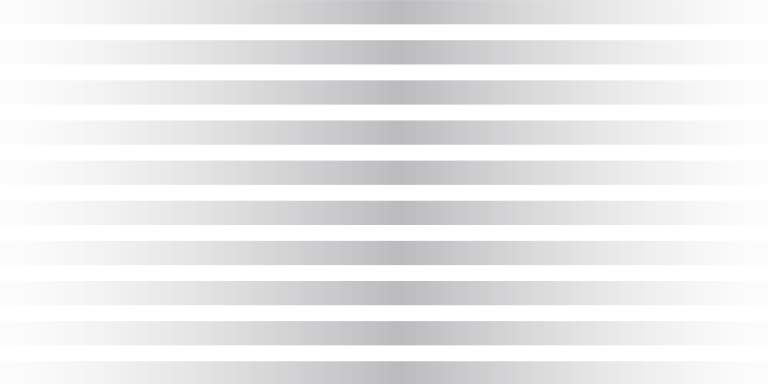
A Shadertoy shader for this pattern:

```glsl
// Ten horizontal grey bars on white, darkest near the middle and fading to both sides.

const float TAU = 6.2831853;

// Bar coverage, with y measured down from the top edge
float barMask(float y, float pixel) {
    float period = 0.1045;
    float fromCenter = abs(mod(y - 0.0318 + 0.5 * period, period) - 0.5 * period);
    return clamp((0.0316 - fromCenter) / pixel + 0.5, 0.0, 1.0);
}

// Soft staircase that gives the gradient its faint vertical bands
float softSteps(float x, float count) {
    return x - sin(TAU * count * x) / (TAU * count);
}

// Darkness across the width: 1 at the ridge, 0 at either side
float ridgeFade(float x) {
    float ridge = 0.521;
    float rise = x < ridge ? x / ridge : (1.0 - x) / (1.0 - ridge);
    return pow(clamp(rise, 0.0, 1.0), 1.38);
}

void mainImage(out vec4 fragColor, in vec2 fragCoord) {
    vec2 uv = fragCoord / iResolution.xy;

    // Grey gradient shared by every bar
    float fade = ridgeFade(softSteps(uv.x, 60.0));
    vec3 barColor = mix(vec3(0.99), vec3(0.735, 0.735, 0.745), fade);

    // Bars over the white ground
    float mask = barMask(1.0 - uv.y, 1.0 / iResolution.y);
    fragColor = vec4(mix(vec3(1.0), barColor, mask), 1.0);
}
```
